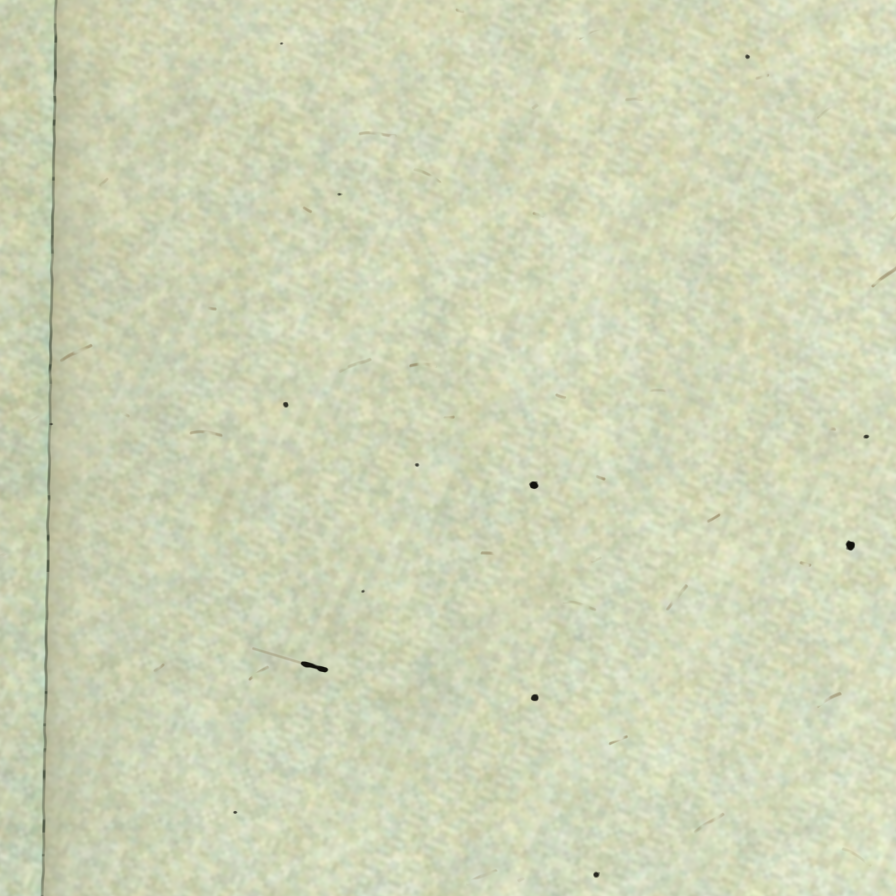
A three.js fragment shader for this texture:

```glsl
varying vec2 vUv;

#define PAPER vec3(0.822, 0.842, 0.724)
#define SHADE vec3(0.66, 0.65, 0.53)
#define FIBRE_BROWN vec3(0.56, 0.50, 0.36)
#define INK vec3(0.07, 0.07, 0.05)
#define GRAIN 0.085
#define MOTTLE 0.065
#define TINT 0.075
#define FOLD_BOTTOM 0.047
#define FOLD_TOP 0.062
#define SPECK_CELLS 7.0
#define FIBRE_CELLS 9.0
#define SOFT 0.0014

float hash(vec2 p) {
  return fract(sin(dot(p, vec2(127.1, 311.7))) * 43758.5453);
}

float noise(vec2 p) {
  vec2 i = floor(p), f = fract(p);
  f = f * f * (3.0 - 2.0 * f);
  return mix(mix(hash(i), hash(i + vec2(1.0, 0.0)), f.x),
             mix(hash(i + vec2(0.0, 1.0)), hash(i + vec2(1.0)), f.x), f.y);
}

// Noise centred on zero, turned to hide its lattice
float grain(vec2 p, float scale, float angle) {
  float c = cos(angle), s = sin(angle);
  return noise(mat2(c, s, -s, c) * p * scale + scale) - 0.5;
}

float segmentDistance(vec2 p, vec2 dir, float halfLength) {
  float along = clamp(dot(p, dir), -halfLength, halfLength);
  return length(p - dir * along);
}

// Cloudy pulp with warm and cool flecks
vec3 paperColour(vec2 p) {
  float light = GRAIN * grain(p, 190.0, 0.4) + MOTTLE * grain(p, 85.0, 1.1)
              + 0.035 * grain(p, 28.0, 0.7) + 0.03 * grain(p, 6.0, 0.2);
  float warmth = grain(p + 3.0, 100.0, 0.9) + 0.5 * grain(p + 5.0, 30.0, 0.3);
  float pink = grain(p + 8.0, 120.0, 0.5);
  vec3 tint = warmth * vec3(0.35, 0.0, -0.75) + pink * vec3(0.4, -0.2, 0.15);
  vec3 colour = PAPER + light + TINT * tint;
  colour += vec3(0.035, 0.03, 0.025) * (p.x - 0.55);
  return colour + vec3(0.012, 0.0, -0.012) * (p.y - 0.5);
}

// Faint, broken strands, mostly lying flat or rising to the right
float fibres(vec2 p) {
  float cover = 0.0;
  vec2 cell = floor(p * FIBRE_CELLS);
  for (int j = -1; j <= 1; j++) {
    for (int i = -1; i <= 1; i++) {
      vec2 id = cell + vec2(float(i), float(j));
      vec2 centre = (id + vec2(hash(id + 1.3), hash(id + 7.9))) / FIBRE_CELLS;
      float angle = mix(-0.5, 1.0, hash(id + 4.1));
      float size = hash(id + 9.7);
      vec2 q = p - centre;
      q.y += 0.003 * sin(q.x * 90.0 + size * 6.0);
      float d = segmentDistance(q, vec2(cos(angle), sin(angle)), mix(0.003, 0.02, size * size));
      float strength = step(0.4, hash(id + 2.6)) * mix(0.15, 0.65, hash(id + 5.2));
      strength *= smoothstep(0.15, 0.7, noise(p * 130.0));
      cover = max(cover, strength * (1.0 - smoothstep(0.0004, 0.0028, d)));
    }
  }
  return cover;
}

// Sparse dark dots of uneven size, kept inside their cells
float specks(vec2 p) {
  vec2 id = floor(p * SPECK_CELLS);
  vec2 centre = (id + 0.15 + 0.7 * vec2(hash(id + 2.2), hash(id + 6.4))) / SPECK_CELLS;
  float size = hash(id + 3.8);
  float radius = mix(0.0014, 0.0048, size * size);
  vec2 q = (p - centre) * vec2(1.0, mix(0.9, 1.4, hash(id + 8.5)));
  float d = length(q) + 0.0015 * (noise(p * 300.0) - 0.5);
  float present = step(0.77, hash(id + 11.3));
  return present * mix(0.6, 1.0, size) * (1.0 - smoothstep(radius - SOFT, radius + SOFT, d));
}

// One short dark splinter with a pale tail
vec2 splinter(vec2 p) {
  vec2 dir = normalize(vec2(1.0, -0.3));
  vec2 q = p - vec2(0.35, 0.256);
  float body = segmentDistance(q, dir, 0.013) + 0.003 * noise(p * 170.0);
  float tail = segmentDistance(q + dir * 0.04, dir, 0.03);
  return vec2(1.0 - smoothstep(0.0025, 0.0052, body),
              0.35 * (1.0 - smoothstep(0.0003, 0.0025, tail)));
}

// Crease down the left side, its shadow and the strip beyond
vec3 addFold(vec3 colour, vec2 p) {
  float wobble = 0.0014 * (noise(vec2(p.y * 70.0, 2.0)) - 0.5);
  float d = p.x - mix(FOLD_BOTTOM, FOLD_TOP, p.y) - wobble;
  float right = smoothstep(-SOFT, SOFT, d);
  float shadow = 0.5 * exp(-max(d, 0.0) / 0.018) + 0.16 * exp(-max(d, 0.0) / 0.13);
  colour = mix(colour, SHADE, shadow * right * mix(0.75, 1.1, noise(p * 22.0)));
  float lip = exp(min(d, 0.0) / 0.014);
  vec3 strip = colour + mix(vec3(-0.02, -0.025, -0.03), vec3(-0.055, -0.01, -0.01), lip);
  colour = mix(strip, colour, right);
  float ragged = noise(vec2(p.y * 45.0, 9.0));
  float line = 1.0 - smoothstep(0.0004, 0.0026, abs(d - 0.0005));
  float nick = smoothstep(0.78, 0.95, noise(vec2(p.y * 110.0, 5.0)));
  return mix(colour, vec3(0.25, 0.29, 0.22), line * clamp(0.3 + 0.35 * ragged + 0.4 * nick, 0.0, 1.0));
}

void main() {
  vec3 colour = addFold(paperColour(vUv), vUv);
  vec2 shard = splinter(vUv);
  colour = mix(colour, FIBRE_BROWN, max(fibres(vUv), shard.y));
  colour = mix(colour, INK, max(specks(vUv), shard.x));
  gl_FragColor = vec4(clamp(colour, 0.0, 1.0), 1.0);
}
```
